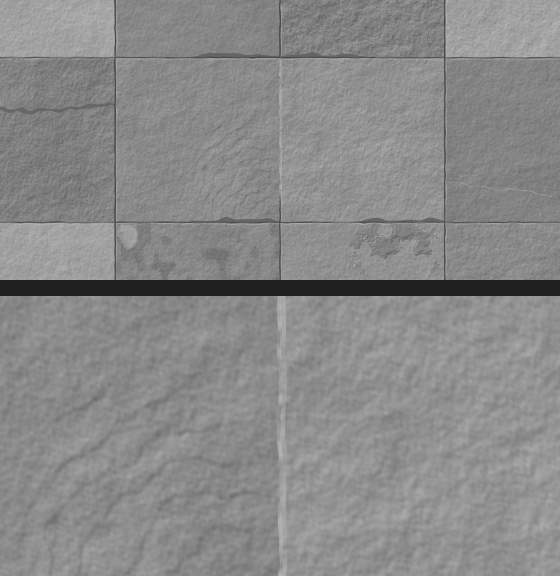
Top: the whole. Bottom: its middle third, enlarged.
Write a WebGL 2 fragment shader that draws this texture.

```glsl
#version 300 es
precision highp float;
// Grey split-slate paving: square slabs with thin joints, cracks, flaking and chipped edges.
uniform vec2 u_resolution;
out vec4 fragColor;
#define TILE 0.5885        // slab pitch, in canvas heights
#define JOINT 0.0025       // half width of a joint
#define BUMP 0.33          // strength of the relief shading
#define LIGHT_STEP 0.003   // sampling distance of the relief
#define MOTTLE 0.07        // broad tonal variation in a slab
#define GRAIN 0.03         // fine speckle
#define JOINT_TONE 0.27
#define CHIP_TONE 0.38
#define PALE_TONE 0.74
#define PIXEL (1.0 / u_resolution.y)

// Tone and roughness of each slab, rows from the bottom up
const vec2 SLABS[12] = vec2[12](
    vec2(0.63, 0.8), vec2(0.53, 0.8), vec2(0.57, 0.7), vec2(0.54, 0.9),
    vec2(0.50, 1.1), vec2(0.54, 0.9), vec2(0.57, 1.0), vec2(0.515, 0.7),
    vec2(0.63, 0.8), vec2(0.52, 0.7), vec2(0.51, 1.3), vec2(0.63, 0.9));

float hash(vec2 p) {
    return fract(sin(dot(p, vec2(127.1, 311.7))) * 43758.5453);
}

float noise(vec2 p) {
    vec2 i = floor(p), f = fract(p);
    f = f * f * (3.0 - 2.0 * f);
    return mix(mix(hash(i), hash(i + vec2(1, 0)), f.x),
               mix(hash(i + vec2(0, 1)), hash(i + vec2(1, 1)), f.x), f.y);
}

// Layered noise, each octave turned to avoid a grain direction
float fbm(vec2 p, float gain) {
    float sum = 0.0, total = 0.0, amp = 0.5;
    for (int i = 0; i < 5; i++) {
        sum += amp * noise(p);
        total += amp;
        p = mat2(1.6, 1.2, -1.2, 1.6) * p + 5.7;
        amp *= gain;
    }
    return sum / total;
}

// Soft elliptical region
float region(vec2 p, vec2 centre, vec2 radius) {
    return 1.0 - smoothstep(0.6, 1.1, length((p - centre) / radius));
}

float isSlab(vec2 id, vec2 wanted) {
    return 1.0 - step(0.5, distance(id, wanted));
}

// Cleft surface, with flaked plateaus and layered ridges on some slabs
float height(vec2 p, vec2 id, float rough) {
    float h = 1.4 * rough * fbm((p + id * 7.3) * 16.0, 0.7);
    float flakes = isSlab(id, vec2(2, 0)) * region(p, vec2(1.42, 0.10), vec2(0.21, 0.14));
    flakes += 0.5 * isSlab(id, vec2(2, 2));
    float plates = fbm(p * 16.0 + 3.0, 0.55);
    h += 0.25 * flakes * (smoothstep(0.44, 0.49, plates) + smoothstep(0.56, 0.61, plates));
    float ridges = isSlab(id, vec2(1, 1)) * region(p, vec2(0.84, 0.38), vec2(0.18, 0.23));
    float layer = fract(length(p - vec2(0.98, 0.20)) * 24.0 + 3.0 * fbm(p * 6.0, 0.6));
    return h + 0.2 * ridges * smoothstep(0.0, 0.2, layer) * (1.0 - layer);
}

float line(float d, float halfWidth) {
    return 1.0 - smoothstep(halfWidth - 0.5 * PIXEL, halfWidth + 0.5 * PIXEL, abs(d));
}

// Wandering crack between two points, swelling along its way
float crack(vec2 p, vec2 a, vec2 b, float halfWidth) {
    p += 0.022 * (vec2(noise(p * 28.0), noise(p * 28.0 + 40.0)) - 0.5);
    vec2 ab = b - a;
    float t = clamp(dot(p - a, ab) / dot(ab, ab), 0.0, 1.0);
    return line(distance(p, a + ab * t), halfWidth * (0.5 + noise(p * 35.0)));
}

void main() {
    vec2 p = gl_FragCoord.xy / u_resolution.y;
    vec2 grid = (p - vec2(1.0, 0.5)) / TILE + vec2(2.0, 1.5);
    vec2 id = clamp(floor(grid), vec2(0), vec2(3, 2));
    vec2 f = grid - id;
    vec2 slab = SLABS[int(id.x) + 4 * int(id.y)];

    // Slab tone, mottling and dark spots
    float tone = slab.x + MOTTLE * (fbm(p * 5.0 + id * 9.1, 0.6) - 0.5);
    float spots = smoothstep(0.60, 0.78, noise(p * vec2(34.0, 21.0)));
    tone -= 0.055 * spots * isSlab(id, vec2(1, 0));
    float flaked = region(p, vec2(1.42, 0.10), vec2(0.21, 0.14)) * isSlab(id, vec2(2, 0));
    tone -= 0.06 * flaked * smoothstep(0.44, 0.5, fbm(p * 16.0 + 3.0, 0.55));

    // Relief lit from the upper left
    vec2 toLight = LIGHT_STEP * vec2(-0.6, 0.8);
    tone += BUMP * (height(p - toLight, id, slab.y) - height(p + toLight, id, slab.y));
    tone += GRAIN * (noise(p * 230.0) - 0.5);

    // Pale spalled corner
    float spall = distance(p, vec2(0.458, 0.157)) - 0.04 + 0.02 * (noise(p * 35.0) - 0.5);
    tone += 0.08 * isSlab(id, vec2(1, 0)) * (1.0 - smoothstep(-PIXEL, PIXEL, spall));

    // Dark cracks and a pale vein
    float cracks = max(crack(p, vec2(-0.02, 0.612), vec2(0.18, 0.599), 0.0065),
                       crack(p, vec2(0.18, 0.599), vec2(0.41, 0.627), 0.0055));
    cracks = max(cracks, 0.5 * crack(p, vec2(0.27, 0.36), vec2(0.35, 0.33), 0.003));
    tone = mix(tone, CHIP_TONE, 0.8 * cracks);
    tone = mix(tone, PALE_TONE, 0.3 * crack(p, vec2(1.59, 0.355), vec2(2.0, 0.29), 0.002));

    // Ragged chips along lower edges of the inner columns
    float chipCentre = 0.74 - 0.48 * isSlab(id, vec2(2, 2));
    float chipDepth = 0.016 * (1.0 - smoothstep(0.12, 0.34, abs(f.x - chipCentre)));
    chipDepth *= 0.3 + noise(vec2(p.x * 26.0, id.y * 5.0));
    float inner = step(abs(id.x - 1.5), 1.0) * step(0.5, id.y);
    tone = mix(tone, CHIP_TONE, 0.9 * inner * line(f.y * TILE, chipDepth));

    // Joints: dark gap with a worn, pale lip; one stretch is bleached
    vec2 nearest = floor(grid + 0.5);
    vec2 s = (grid - nearest) * TILE + 0.003 * (vec2(noise(p.yx * 40.0), noise(p * 40.0)) - 0.5);
    vec2 wear = vec2(noise(p * 30.0 + nearest), noise(p * 30.0 + 9.0));
    float bleached = isSlab(vec2(nearest.x, id.y), vec2(2, 1)) * smoothstep(0.27, 0.33, p.y);
    float lip = max(line(s.x - 0.005, JOINT) * wear.x, line(s.y + 0.005, JOINT) * wear.y);
    tone = mix(tone, PALE_TONE, 0.6 * lip);
    float gap = max(line(s.x, JOINT) * (0.7 + 0.3 * wear.x) * (1.0 - bleached),
                    line(s.y, JOINT) * (0.35 + 0.6 * wear.y));
    tone = mix(tone, JOINT_TONE, gap);
    tone = mix(tone, PALE_TONE, 0.8 * bleached * line(s.x, JOINT) * noise(p * 90.0));
    fragColor = vec4(vec3(clamp(tone, 0.0, 1.0)), 1.0);
}
```
